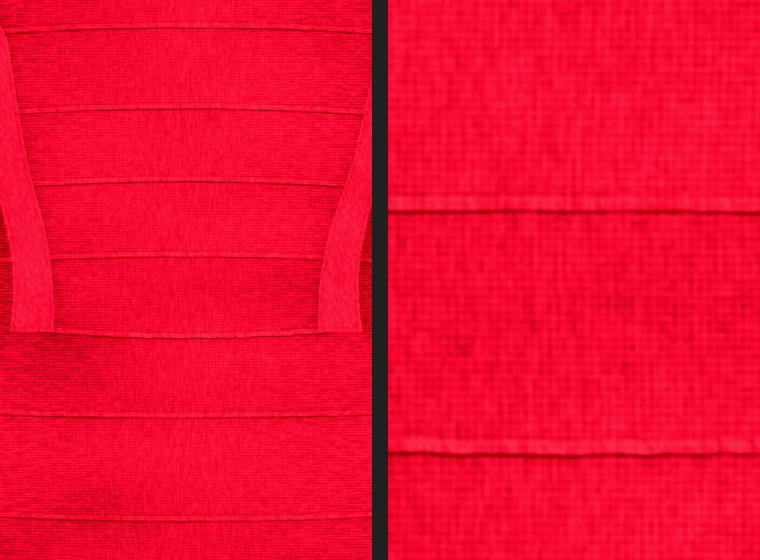
Left, the full canvas; right, a detail of the centre.
This texture is drawn by a Shadertoy shader. Its source:

```glsl
const vec3 DEEP  = vec3(0.73, 0.01, 0.07);
const vec3 BASE  = vec3(0.97, 0.02, 0.18);
const vec3 LIGHT = vec3(0.98, 0.13, 0.27);

const float HEIGHT = 1.5;          // canvas height in widths
const int   SEAMS = 7;
const int   HEM = 4;               // index of the loose hem
const float SEAM_Y[SEAMS] = float[](1.426, 1.209, 1.014, 0.8125, 0.594, 0.381, 0.1035);
const float SEAM_ARCH[SEAMS] = float[](0.016, 0.018, 0.020, 0.016, -0.027, -0.008, -0.012);
const float RIDGE_WIDTH = 0.016;
const float GROOVE_WIDTH = 0.0028;
const float STITCHES = 132.0;      // knit stitches per canvas width
const float KNIT_DEPTH = 0.23;
const float GRAIN_DEPTH = 0.90;
const float AMBIENT = -0.10;
const float STRAP_END = 0.612;
const float STRAP_TONE = 0.48;
const float EDGE_WIDTH = 0.007;

float hash(vec2 p) {
    vec3 q = fract(p.xyx * 0.1031);
    q += dot(q, q.yzx + 33.33);
    return fract((q.x + q.y) * q.z);
}

float noise(vec2 p) {
    vec2 i = floor(p), f = fract(p);
    f = f * f * (3.0 - 2.0 * f);
    return mix(mix(hash(i), hash(i + vec2(1, 0)), f.x),
               mix(hash(i + vec2(0, 1)), hash(i + vec2(1, 1)), f.x), f.y);
}

float bell(float d, float width) {
    return exp(-d * d / (width * width));
}

// Fine knit: ribs at the sides, vertical grain toward the middle
float knit(vec2 p) {
    float middle = bell(p.x - 0.48, 0.28);
    float bend = 0.006 * noise(p * 5.0);
    float rows = cos(6.2832 * STITCHES * (p.y + bend));
    float columns = cos(6.2832 * STITCHES * (p.x + bend));
    float across = noise(p * vec2(55.0, 210.0)) - 0.5;
    float along = noise(p * vec2(230.0, 55.0)) - 0.5;
    float fuzz = noise(p * 190.0) - 0.5;
    return KNIT_DEPTH * (rows * mix(1.1, 0.6, middle) + 0.5 * columns)
         + GRAIN_DEPTH * (mix(across, along, 0.8 * middle) + 0.6 * fuzz);
}

// Broad folds of light over the body
float lighting(vec2 p) {
    float t = AMBIENT + 0.34 * bell(length((p - vec2(0.5, 1.2)) * vec2(1.0, 0.6)), 0.35);
    t += 0.28 * bell(length(p - vec2(0.52, 0.48)), 0.24);
    t += 0.15 * bell(length(p - vec2(0.75, 0.2)), 0.25);
    t -= 0.32 * bell(length((p - vec2(0.12, 0.53)) * vec2(0.6, 1.0)), 0.10);
    t -= 0.25 * smoothstep(0.3, 0.0, p.y) * (1.0 - p.x);
    return t + 0.45 * (noise(p * vec2(4.0, 7.0)) - 0.5);
}

// Signed distance inside a strap; x is measured from its own side
float strapInside(float x, float y, float lean, out float outer) {
    float s = y - STRAP_END;
    float inner = 0.145 - lean * s * smoothstep(0.0, 0.5, s) - 0.3 * max(s - 0.78, 0.0);
    outer = 0.026 + 0.16 * s - 0.68 * s * s;
    return min(min(inner - x, x - outer), s);
}

void mainImage(out vec4 fragColor, in vec2 fragCoord) {
    vec2 p = fragCoord / iResolution.xy * vec2(1.0, HEIGHT);
    float aa = 1.0 / iResolution.x;
    bool left = p.x < 0.5;
    float side = left ? p.x : 1.0 - p.x;
    float tone = lighting(p) + knit(p);

    // Seams: raised ridge, dark groove and soft shade beneath
    float bow = 1.0 - pow(abs(2.0 * p.x - 1.0), 2.0);
    for (int i = 0; i < SEAMS; i++) {
        bool hem = i == HEM;
        float wobble = (noise(vec2(p.x * 60.0, float(i) * 7.0)) - 0.5) * (hem ? 0.003 : 0.0015);
        float d = p.y - SEAM_Y[i] + SEAM_ARCH[i] * (1.0 - bow) + wobble;
        float span = hem ? smoothstep(0.10, 0.13, side) : 1.0;
        float ridge = smoothstep(-aa, 0.003, d) * smoothstep(RIDGE_WIDTH, 0.010, d);
        float wear = 0.6 + noise(vec2(p.x * 9.0, float(i) * 3.0 + 0.5));
        float thread = noise(vec2(p.x * 170.0 + d * 90.0, float(i) * 5.0));
        tone += span * ridge * (0.18 + (hem ? 0.85 : 0.55) * thread);
        tone -= span * wear * 0.95 * bell(d + 0.001, GROOVE_WIDTH);
        tone -= span * 0.30 * bell(d - RIDGE_WIDTH, 0.0025);
        tone -= span * (hem ? 0.40 : 0.22) * step(d, 0.0) * exp(min(d, 0.0) * 70.0);
    }

    // Straps: shadow on the cloth, brushed face, stitched edges
    float outer;
    float inside = strapInside(side, p.y, left ? 0.16 : 0.21, outer);
    inside += 0.003 * (noise(p * 120.0) - 0.5);
    tone -= 0.50 * exp(-max(-inside, 0.0) * 45.0);
    float behind = smoothstep(0.0, 0.012, outer - side);
    tone -= behind * (0.25 + 0.75 * bell(p.y - 0.90, 0.10));

    float brushed = noise(vec2(p.x + 0.35 * p.y, p.y - 0.35 * p.x) * vec2(190.0, 95.0)) - 0.5;
    float stitch = noise(p * 180.0);
    float face = STRAP_TONE + 0.95 * brushed + 0.45 * (noise(p * 9.0) - 0.5);
    face += 0.12 * cos(6.2832 * STITCHES * (p.y + 0.4 * side));
    face += (0.85 * stitch - 0.15) * smoothstep(EDGE_WIDTH, 0.0, inside);
    face -= 0.35 * bell(inside - 1.4 * EDGE_WIDTH, 0.003);
    tone = mix(tone, face, smoothstep(-aa, aa, inside));

    vec3 color = mix(BASE, DEEP, clamp(-tone, 0.0, 1.3));
    color = mix(color, LIGHT, clamp(tone, 0.0, 1.2));
    fragColor = vec4(clamp(color, 0.0, 1.0), 1.0);
}
```
